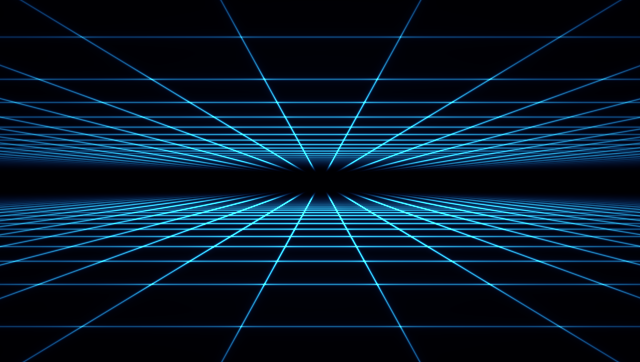
A WebGL 1 fragment shader for this background:

```glsl
precision highp float;
// Two glowing neon grids, a floor and a ceiling, recede to a dark horizon.
// Each pixel is projected onto its plane; distances to the nearest grid lines,
// measured back on the canvas, give thin cores, soft halos and bright crossings.

uniform vec2 u_resolution;

// Layout, in units of canvas height
const vec2 VANISH = vec2(0.5013, 0.4977);  // vanishing point, share of canvas
const float COLUMN_STEP = 1.1;             // column spacing per unit below horizon
const float ROW_STEP = 1.029;              // row spacing in depth
const float ROW_SHIFT = 0.43;              // depth offset of the rows

// Lines
const float CORE_WIDTH = 0.0028;
const float HALO_WIDTH = 0.010;
const float HALO_GAIN = 0.22;
const float ROW_GAIN = 0.84;
const float NODE_LENGTH = 0.024;
const float NODE_GAIN = 0.55;

// Light
const float EDGE_LIGHT = 0.45;
const float CENTER_LIGHT = 1.14;
const vec2 LIGHT_FALLOFF = vec2(1.7, 7.0);
const float FLOOR_GAIN = 1.06;
const float CEILING_GAIN = 0.94;
const float HAZE = 0.10;
const vec3 NEON = vec3(0.13, 0.56, 0.74);
const vec3 NEON_CURVE = vec3(2.0, 1.7, 1.2);

// Line core that melts into its mean brightness where lines crowd together
float lineCore(float dist, float spacing, float pixel) {
    float width = max(CORE_WIDTH, 0.6 * pixel);
    float sharp = exp(-dist * dist / (width * width));
    float mean = min(1.77 * CORE_WIDTH / spacing, 0.6);
    return mix(mean, sharp, smoothstep(1.2, 2.6, spacing / pixel));
}

float halo(float dist) {
    return HALO_GAIN * exp(-dist / HALO_WIDTH);
}

void main() {
    float pixel = 1.0 / u_resolution.y;
    vec2 p = (gl_FragCoord.xy - VANISH * u_resolution) * pixel;
    float drop = max(abs(p.y), 0.004);
    float side = abs(p.x);

    // Grid spacing as seen on the canvas
    float slant = p.x / drop;
    float columnSpacing = COLUMN_STEP * drop / sqrt(1.0 + slant * slant);
    float rowSpacing = ROW_STEP * drop * drop;

    // Distance to the nearest column and row
    float columnDist = abs(fract(slant / COLUMN_STEP) - 0.5) * columnSpacing;
    float rowPhase = 1.0 / (drop * ROW_STEP) - ROW_SHIFT;
    float rowDist = abs(fract(rowPhase + 0.5) - 0.5) * rowSpacing;

    // Lines fade out before they meet the horizon
    float spread = 0.035 * side;
    float columnFade = smoothstep(0.024, 0.052 + spread, drop);
    float rowFade = smoothstep(0.028, 0.082 + spread, drop);
    float columnCore = lineCore(columnDist, columnSpacing, pixel);
    float rowCore = lineCore(rowDist, rowSpacing, pixel);
    float columns = (columnCore + halo(columnDist)) * columnFade;
    float rows = (rowCore + halo(rowDist)) * rowFade * ROW_GAIN;

    // Flares along both lines at each crossing
    float node = rowCore * exp(-columnDist / NODE_LENGTH)
               + columnCore * exp(-rowDist / NODE_LENGTH);
    node *= 0.5 * NODE_GAIN * smoothstep(0.07, 0.30, drop);

    // Light gathers around the vanishing point
    float focus = exp(-dot(p * p, LIGHT_FALLOFF));
    float light = mix(EDGE_LIGHT, CENTER_LIGHT, focus);
    light *= p.y < 0.0 ? FLOOR_GAIN : CEILING_GAIN;

    float energy = max(columns, rows) + 0.3 * min(columns, rows) + node;
    energy = energy * light + HAZE * focus * rowFade;
    vec3 color = NEON * pow(vec3(max(energy, 0.0001)), NEON_CURVE);
    gl_FragColor = vec4(color + vec3(0.0, 0.0, 0.008), 1.0);
}
```
